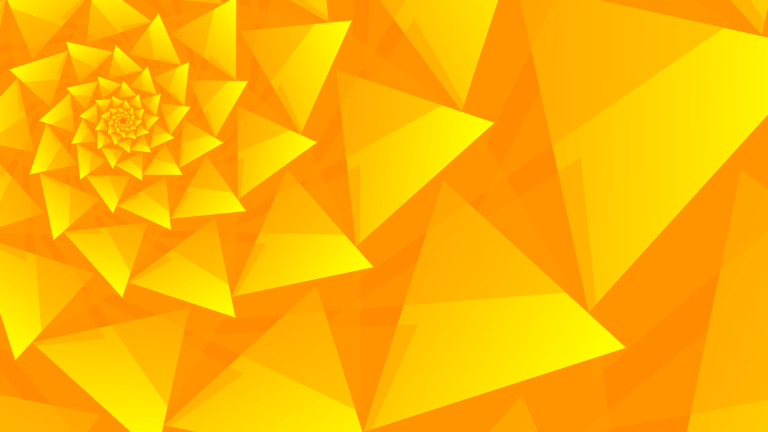
Reproduce this background procedurally as a Shadertoy shader.

```glsl
// A golden spiral rosette of pointed petals. Each step turns by a fixed angle
// and shrinks by a fixed ratio; bright triangles and sheer orange ones are
// painted from the largest, outermost step to the smallest at the centre.

const vec2 CENTER = vec2(0.285, 0.720);
const float TURN = radians(138.0);
const float SHRINK = 0.0495;
const int FIRST_STEP = -28;
const int LAST_STEP = 96;
const int VEIL_LAG = 5;

const vec3 DEEP_ORANGE = vec3(1.0, 0.485, 0.0);
const vec3 VEIL_ORANGE = vec3(1.0, 0.62, 0.0);
const vec3 AMBER = vec3(1.0, 0.70, 0.0);
const vec3 LEMON = vec3(1.0, 1.0, 0.0);

// Signed distance to the line from a to b, positive on its left.
float sideDistance(vec2 p, vec2 a, vec2 b) {
    vec2 along = normalize(b - a);
    vec2 rel = p - a;
    return along.x * rel.y - along.y * rel.x;
}

// Smooth coverage of a counter-clockwise triangle.
float triangleMask(vec2 p, vec2 a, vec2 b, vec2 c, float blur) {
    float inside = min(sideDistance(p, a, b),
                   min(sideDistance(p, b, c), sideDistance(p, c, a)));
    return smoothstep(-blur, blur, inside);
}

// Moves a point into the frame of one spiral step.
vec2 toStep(vec2 p, float k) {
    float angle = -TURN * k;
    float c = cos(angle), s = sin(angle);
    return mat2(c, s, -s, c) * p * exp(SHRINK * k);
}

// Bright petal, shaded from its inner side to its tip.
vec3 paintPetal(vec3 color, vec2 p, float blur) {
    vec2 tip = vec2(1.164, -0.525);
    vec2 upper = vec2(0.741, -0.137);
    vec2 lower = vec2(0.556, -0.720);
    float mask = triangleMask(p, tip, upper, lower, blur);
    vec2 axis = normalize(vec2(0.85, -0.53));
    float shade = clamp(dot(p - upper, axis) / 0.52, 0.0, 1.0);
    return mix(color, mix(AMBER, LEMON, shade), mask * 0.97);
}

// Sheer triangle that dims petals and warms the gaps.
vec3 paintVeil(vec3 color, vec2 p, float blur) {
    vec2 outer = vec2(1.042, -0.396);
    vec2 upper = vec2(0.674, 0.238);
    vec2 inner = vec2(0.215, -0.461);
    float mask = triangleMask(p, outer, upper, inner, blur);
    return mix(color, VEIL_ORANGE, mask * 0.45);
}

void mainImage(out vec4 fragColor, in vec2 fragCoord) {
    vec2 p = fragCoord / iResolution.y - CENTER;
    float pixel = 0.7 / iResolution.y;
    vec3 color = DEEP_ORANGE;

    for (int i = FIRST_STEP; i <= LAST_STEP; i++) {
        float k = float(i);
        float veilStep = float(i - VEIL_LAG);
        color = paintPetal(color, toStep(p, k), pixel * exp(SHRINK * k));
        color = paintVeil(color, toStep(p, veilStep), pixel * exp(SHRINK * veilStep));
    }
    fragColor = vec4(color, 1.0);
}
```
